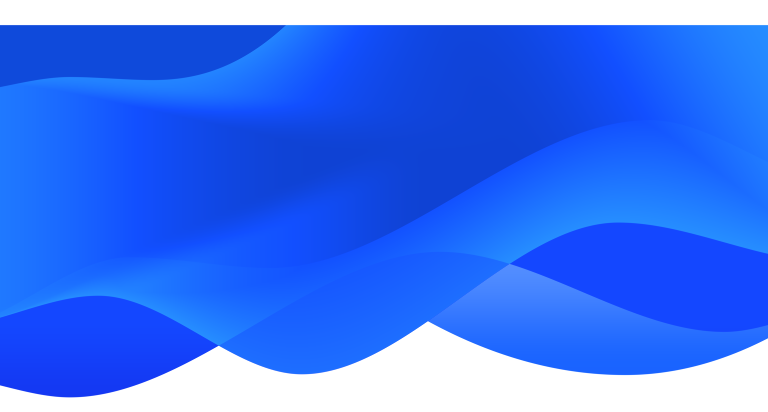
Write a WebGL 1 fragment shader that draws this background.

```glsl
precision highp float;

uniform vec2 u_resolution;

// Antialiased step: 1 where d is positive, in units of the 100 x 53.5 canvas
float edge(float d) {
  float pixel = 53.5 / u_resolution.y;
  return smoothstep(-0.7 * pixel, 0.7 * pixel, d);
}

// Wave heights, measured downward; each smoothstep joins two extrema
float cornerWave(float x) {
  return 12.1 - 2.1 * smoothstep(-6.5, 9.1, x) + 0.4 * smoothstep(9.1, 20.0, x)
    - 7.2 * pow(max(x - 19.5, 0.0) / 17.8, 2.3);
}

float veilWave(float x) {
  return 42.8 - 9.4 * smoothstep(-7.8, 16.9, x) + 1.4 * smoothstep(16.9, 35.2, x)
    - 19.2 * smoothstep(35.2, 84.6, x) + 8.6 * smoothstep(84.6, 110.7, x);
}

float frontWave(float x) {
  return 42.6 - 4.2 * smoothstep(-7.8, 12.8, x) + 10.2 * smoothstep(12.8, 39.3, x)
    - 19.7 * smoothstep(39.3, 80.5, x) + 5.1 * smoothstep(80.5, 108.0, x);
}

float crossWave(float x) {
  return 48.8 + 2.8 * smoothstep(-7.8, 9.1, x) - 18.9 * smoothstep(9.1, 57.3, x)
    + 10.4 * smoothstep(57.3, 94.3, x) - 3.3 * smoothstep(94.3, 111.0, x);
}

float bowlCurve(float x) {
  float d = x - 81.4;
  return 48.7 - d * d * (d < 0.0 ? 0.0106 : 0.0138);
}

// Dark to vivid to bright blue
vec3 blueRamp(float light) {
  vec3 dark = vec3(0.06, 0.26, 0.83);
  vec3 vivid = vec3(0.07, 0.31, 1.0);
  vec3 bright = vec3(0.15, 0.56, 1.0);
  vec3 low = mix(dark, vivid, clamp(light / 0.4, 0.0, 1.0));
  return mix(low, bright, clamp((light - 0.4) / 0.6, 0.0, 1.0));
}

// Soft glows behind the waves
float backdropLight(vec2 p, float corner) {
  float left = 0.85 * (1.0 - smoothstep(-8.0, 42.0, p.x));
  float right = smoothstep(56.0, 104.0, p.x - 0.6 * (p.y - 3.0));
  float ridge = 10.2 + 0.085 * p.x;
  float rim = 0.9 * exp(-max(p.y - corner, 0.0) / 16.0);
  rim *= 1.0 - smoothstep(ridge - 1.0, ridge + 6.0, p.y);
  float slope = 40.7 - 0.43 * p.x;
  float fold = 0.4 * smoothstep(slope - 1.0, slope + 5.0, p.y);
  fold *= 1.0 - smoothstep(36.0, 56.0, p.x);
  return min(max(left, rim) + right + fold, 1.0);
}

void main() {
  vec2 uv = gl_FragCoord.xy / u_resolution;
  vec2 p = vec2(uv.x, 1.0 - uv.y) * vec2(100.0, 53.5);
  float corner = cornerWave(p.x);
  float veil = veilWave(p.x);
  float front = frontWave(p.x);
  float cross = crossWave(p.x);
  float belowFront = edge(p.y - front);
  float belowCross = edge(p.y - cross);

  // Backdrop and translucent veil
  float light = backdropLight(p, corner);
  float depth = clamp((p.y - veil) / max(front - veil, 0.5), 0.0, 1.0);
  float veilLight = max(light + 0.05, 0.42 + 0.57 * depth);
  vec3 color = blueRamp(mix(light, veilLight, edge(p.y - veil)));

  // Dark upper corner
  color = mix(color, vec3(0.06, 0.29, 0.86), edge(corner - p.y));

  // Overlap of the two crossing waves
  color = mix(color, vec3(0.09, 0.33, 1.0), 0.55 * belowCross);

  // Deep blue wave
  vec3 deep = mix(vec3(0.08, 0.28, 1.0), vec3(0.08, 0.22, 0.95),
    smoothstep(41.0, 52.0, p.y));
  color = mix(color, deep, belowFront);

  // Pale bowl over the white ground
  vec3 bowl = mix(vec3(0.33, 0.56, 1.0), vec3(0.10, 0.39, 1.0),
    smoothstep(33.0, 48.0, p.y));
  vec3 ground = mix(bowl, vec3(1.0), edge(p.y - bowlCurve(p.x)));
  color = mix(color, ground, belowFront * belowCross);

  // White strip along the top
  color = mix(color, vec3(1.0), edge(3.26 - p.y));
  gl_FragColor = vec4(color, 1.0);
}
```
